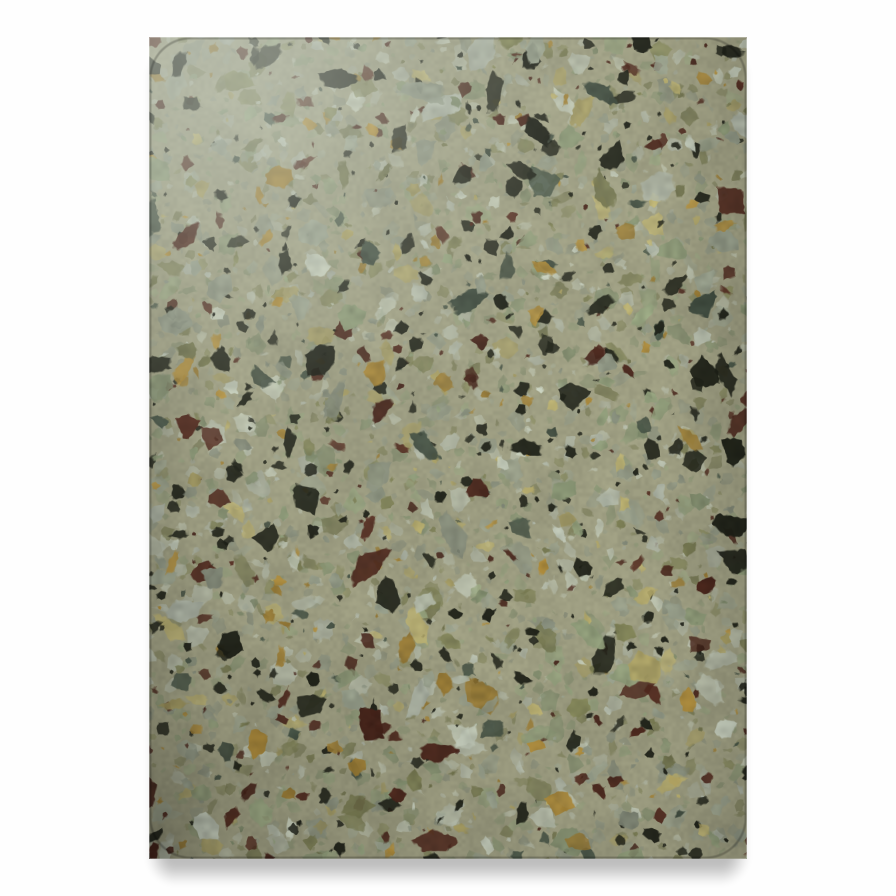
Write a Shadertoy shader that draws this texture.

```glsl
// Terrazzo slab on a white ground: angular stone chips set in grey-green cement.
// Each layer scatters random convex polygons on a jittered grid; a soft glare,
// darkened edges and a drop shadow finish the slab.

const vec2 SLAB_HALF = vec2(0.3333, 0.4583);
const float EDGE_SOFTNESS = 0.0011;
const float CORNER_RADIUS = 0.045;
const float TAU = 6.2831853;

const vec3 PAPER = vec3(0.995);
const vec3 CEMENT = vec3(0.615, 0.615, 0.505);
const vec3 GLARE = vec3(0.80, 0.83, 0.79);
const vec3 BLACK_STONE = vec3(0.11, 0.12, 0.085);
const vec3 MAROON = vec3(0.29, 0.145, 0.105);
const vec3 OCHRE = vec3(0.64, 0.51, 0.21);
const vec3 SLATE = vec3(0.25, 0.30, 0.25);
const vec3 STRAW = vec3(0.68, 0.64, 0.40);
const vec3 OLIVE = vec3(0.46, 0.47, 0.31);
const vec3 SAGE = vec3(0.53, 0.58, 0.45);
const vec3 GREY_STONE = vec3(0.55, 0.58, 0.51);
const vec3 MILKY = vec3(0.71, 0.74, 0.68);

// Integer hash giving three values from 0 to 1
vec3 hash3(vec3 p) {
    uvec3 v = uvec3(ivec3(floor(p))) * 1664525u + 1013904223u;
    v.x += v.y * v.z; v.y += v.z * v.x; v.z += v.x * v.y;
    v ^= v >> 16u;
    v.x += v.y * v.z; v.y += v.z * v.x; v.z += v.x * v.y;
    return vec3(v >> 8u) / 16777216.0;
}

float valueNoise(vec2 p, float seed) {
    vec2 i = floor(p), f = fract(p);
    f = f * f * (3.0 - 2.0 * f);
    float low = mix(hash3(vec3(i, seed)).x, hash3(vec3(i + vec2(1, 0), seed)).x, f.x);
    float high = mix(hash3(vec3(i + vec2(0, 1), seed)).x, hash3(vec3(i + 1.0, seed)).x, f.x);
    return mix(low, high, f.y);
}

float boxDistance(vec2 p, vec2 halfSize, float radius) {
    vec2 q = abs(p) - halfSize + radius;
    return length(max(q, 0.0)) + min(max(q.x, q.y), 0.0) - radius;
}

// Irregular six-sided stone, as the largest of its half-plane distances
float chipDistance(vec2 p, float radius, vec3 id) {
    vec3 shape = hash3(id + vec3(0, 0, 50));
    float angle = shape.x * TAU, stretch = mix(1.0, 1.5, shape.y * shape.y);
    vec2 axis = vec2(cos(angle), sin(angle));
    vec2 q = vec2(dot(p, axis) / stretch, dot(p, vec2(-axis.y, axis.x)) * stretch);
    float d = -1.0;
    for (int k = 0; k < 6; k++) {
        vec3 side = hash3(id + vec3(0, 0, 60 + k));
        float turn = (float(k) + 0.8 * (side.x - 0.5)) * TAU / 6.0;
        d = max(d, dot(q, vec2(cos(turn), sin(turn))) - radius * mix(0.6, 1.1, side.y));
    }
    return d / stretch;
}

// Stones ordered from vivid (0) to pale (1)
vec3 stoneColor(float pick) {
    if (pick < 0.25) return BLACK_STONE;
    if (pick < 0.39) return MAROON;
    if (pick < 0.50) return OCHRE;
    if (pick < 0.57) return SLATE;
    if (pick < 0.64) return STRAW;
    if (pick < 0.71) return OLIVE;
    if (pick < 0.81) return SAGE;
    if (pick < 0.91) return GREY_STONE;
    return MILKY;
}

// Lays one scatter of chips over the colour below
vec3 addChips(vec3 below, vec2 p, float cell, vec2 radii, float firstPick, float opacity, float seed) {
    vec2 home = floor(p / cell);
    float soft = max(EDGE_SOFTNESS, 0.6 / iResolution.y);
    float rough = (valueNoise(p * 260.0, seed) - 0.5) * 0.0022;
    float mottle = 0.92 + 0.16 * valueNoise(p * 130.0, seed + 1.0);
    for (int y = -1; y <= 1; y++)
    for (int x = -1; x <= 1; x++) {
        vec3 id = vec3(home + vec2(x, y), seed);
        vec3 place = hash3(id), look = hash3(id + vec3(0, 0, 40));
        float radius = cell * mix(radii.x, radii.y, place.z * place.z);
        float d = chipDistance(p - (id.xy + place.xy) * cell, radius, id) + rough;
        vec3 stone = stoneColor(mix(firstPick, 1.0, look.x)) * mottle * mix(0.9, 1.1, look.y);
        float cover = smoothstep(soft, -soft, d) * opacity * mix(0.8, 1.0, look.z);
        below = mix(below, stone, cover);
    }
    return below;
}

vec3 terrazzo(vec2 p) {
    float cloud = valueNoise(p * 28.0, 900.0) - 0.5;
    float grain = valueNoise(p * 230.0, 901.0) - 0.5;
    vec3 color = CEMENT * (1.0 + 0.07 * cloud + 0.07 * grain);
    color = addChips(color, p, 0.021, vec2(0.12, 0.42), 0.66, 0.55, 100.0);
    color = addChips(color, p, 0.036, vec2(0.16, 0.42), 0.60, 0.75, 200.0);
    color = addChips(color, p, 0.025, vec2(0.07, 0.32), 0.04, 0.95, 300.0);
    color = addChips(color, p, 0.044, vec2(0.15, 0.40), 0.0, 0.98, 400.0);

    // Uneven lamp light: dim lower left and edges, glare at the upper left
    float dim = 0.24 * exp(-6.0 * length(p - vec2(-0.36, -0.46)));
    dim += 0.10 * smoothstep(0.22, 0.34, p.x) + 0.05 * smoothstep(-0.2, -0.46, p.y);
    dim += 0.09 * smoothstep(-0.24, -0.34, p.x) * smoothstep(0.3, 0.0, p.y);
    color *= 1.0 - dim;
    vec2 toGlare = p - vec2(-0.25, 0.46);
    return mix(color, GLARE, 0.55 * exp(-11.0 * dot(toGlare, toGlare)));
}

void mainImage(out vec4 fragColor, in vec2 fragCoord) {
    vec2 p = (fragCoord - 0.5 * iResolution.xy) / iResolution.y;
    float pixel = 1.0 / iResolution.y;

    // Ground and shadow
    float shadow = boxDistance(p + vec2(0.0, 0.020), SLAB_HALF - vec2(0.010, 0.004), 0.02);
    vec3 color = PAPER - 0.25 * smoothstep(0.018, -0.014, shadow);

    // Slab with a faint rounded bevel line
    float slab = boxDistance(p, SLAB_HALF, 0.0);
    float bevel = abs(boxDistance(p, SLAB_HALF - 0.001, CORNER_RADIUS));
    vec3 face = terrazzo(p) * (1.0 - 0.22 * smoothstep(0.0025, 0.0, bevel));
    color = mix(color, face, smoothstep(0.5 * pixel, -0.5 * pixel, slab));
    fragColor = vec4(color, 1.0);
}
```
